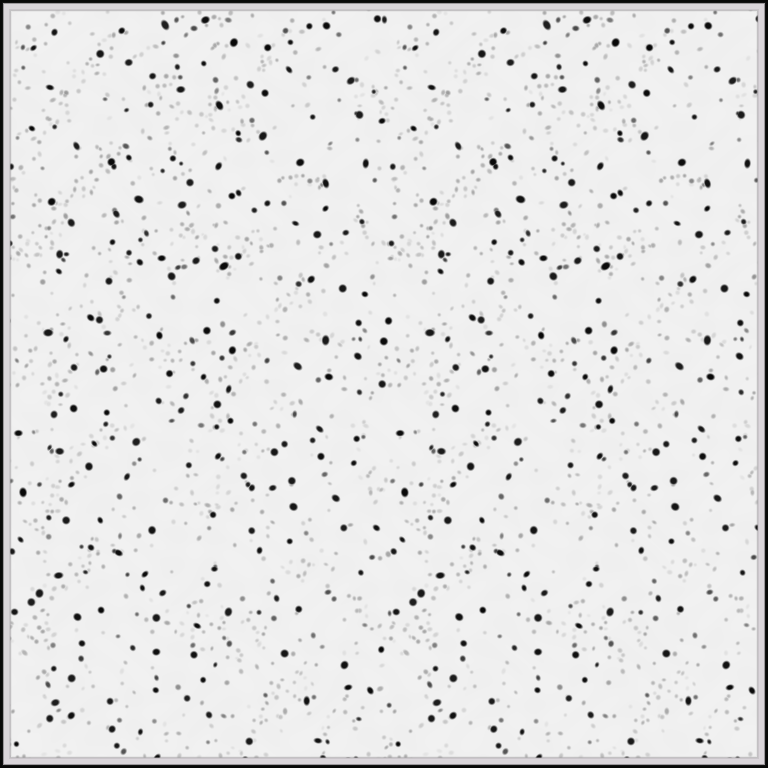
This texture is drawn by a WebGL 2 fragment shader. Its source:

```glsl
#version 300 es
precision highp float;
// Pale speckled panel with a thin dark rim and a mauve inner band.
// Three jittered-cell layers scatter black dots, grey dots and faint
// clustered flecks; the cells wrap so the pattern repeats sideways.

#define PERIOD 0.497        // width of one sideways repeat
#define SOFTNESS 0.0018     // half width of the blurred dot edge
#define DOT_RADIUS 0.0041
#define GREY_RADIUS 0.0029
#define FLECK_RADIUS 0.0024
#define DOT_SHARE 0.62      // chance that a cell holds a black dot
#define GREY_SHARE 0.36
#define RIM_WIDTH 0.0042
#define BAND_WIDTH 0.0135
#define PAPER vec3(0.941)
#define INK vec3(0.03)
#define BAND vec3(0.855, 0.835, 0.855)

uniform vec2 u_resolution;
out vec4 fragColor;

const float TAU = 6.2831853;

uint scramble(uint n) {
    n = n * 747796405u + 2891336453u;
    n = ((n >> ((n >> 28u) + 4u)) ^ n) * 277803737u;
    return (n >> 22u) ^ n;
}

// Four random values for one cell of one layer
vec4 hash4(ivec2 cell, uint seed) {
    uint a = scramble(uint(cell.x + 512) + scramble(uint(cell.y + 512) + scramble(seed)));
    uint b = scramble(a);
    uint c = scramble(b);
    uint d = scramble(c);
    return vec4(uvec4(a, b, c, d) >> 8u) / 16777216.0;
}

// Chance of a fleck: layered, warped sines form loose clusters
float fleckShare(vec2 q) {
    float wave = sin(2.0 * q.x + 1.3 * sin(3.0 * q.y))
               + sin(3.0 * q.y + 1.9 * sin(2.0 * q.x + 1.0))
               + 0.8 * sin(5.0 * q.x - 4.0 * q.y + 2.0);
    return mix(0.09, 0.68, smoothstep(0.2, 2.2, wave));
}

// Ink amount of one layer; strength holds the faintest and darkest ink.
// A negative share asks for clustered scattering.
float specks(vec2 p, int cells, float share, float radius, vec2 strength, uint seed) {
    float cellSize = PERIOD / float(cells);
    vec2 grid = p / cellSize;
    ivec2 home = ivec2(floor(grid));
    float soft = max(SOFTNESS, 0.7 / u_resolution.y);
    float ink = 0.0;
    for (int y = -1; y <= 1; y++) {
        for (int x = -1; x <= 1; x++) {
            ivec2 cell = home + ivec2(x, y);
            ivec2 wrapped = ivec2((cell.x + cells) % cells, cell.y);
            vec4 place = hash4(wrapped, seed);
            vec4 form = hash4(wrapped, seed + 17u);
            float chance = share < 0.0
                ? fleckShare(vec2(wrapped) / float(cells) * TAU) : share;
            if (place.z > chance) continue;

            // Slightly oblong dot turned to a random angle
            vec2 d = (grid - vec2(cell) - place.xy) * cellSize;
            float angle = form.x * TAU;
            float stretch = 1.0 + 0.35 * form.y * form.y;
            d = vec2(dot(d, vec2(cos(angle), sin(angle))) / stretch,
                     dot(d, vec2(-sin(angle), cos(angle))) * sqrt(stretch));
            float r = radius * mix(0.72, 1.2, form.z);
            float cover = 1.0 - smoothstep(r - soft, r + soft, length(d));
            ink = max(ink, cover * mix(strength.x, strength.y, form.w));
        }
    }
    return ink;
}

void main() {
    vec2 uv = gl_FragCoord.xy / u_resolution;
    float pixel = 1.0 / u_resolution.y;

    // Paper with a barely visible mottling
    float mottle = sin(uv.x * 71.0 + 2.0 * sin(uv.y * 43.0))
                 * sin(uv.y * 83.0 + 2.0 * sin(uv.x * 37.0));
    vec3 color = PAPER + 0.005 * mottle;

    // Flecks, grey dots and black dots
    float flecks = specks(uv, 48, -1.0, FLECK_RADIUS, vec2(0.05, 0.32), 3u);
    float greys = specks(uv, 15, GREY_SHARE, GREY_RADIUS, vec2(0.25, 0.9), 41u);
    float dots = specks(uv, 12, DOT_SHARE, DOT_RADIUS, vec2(0.9, 1.0), 97u);
    color = mix(color, INK, max(flecks, max(greys, dots)));

    // Band with a thin shaded inner line, then the dark rim
    vec2 border = min(uv, 1.0 - uv);
    float edge = min(border.x, border.y);
    float line = 1.0 - smoothstep(0.0, 0.0022, abs(edge - BAND_WIDTH));
    color = mix(color, BAND, 1.0 - smoothstep(BAND_WIDTH - pixel, BAND_WIDTH + pixel, edge));
    color *= 1.0 - 0.16 * line;
    color = mix(color, INK, 1.0 - smoothstep(RIM_WIDTH - pixel, RIM_WIDTH + pixel, edge));

    fragColor = vec4(color, 1.0);
}
```
